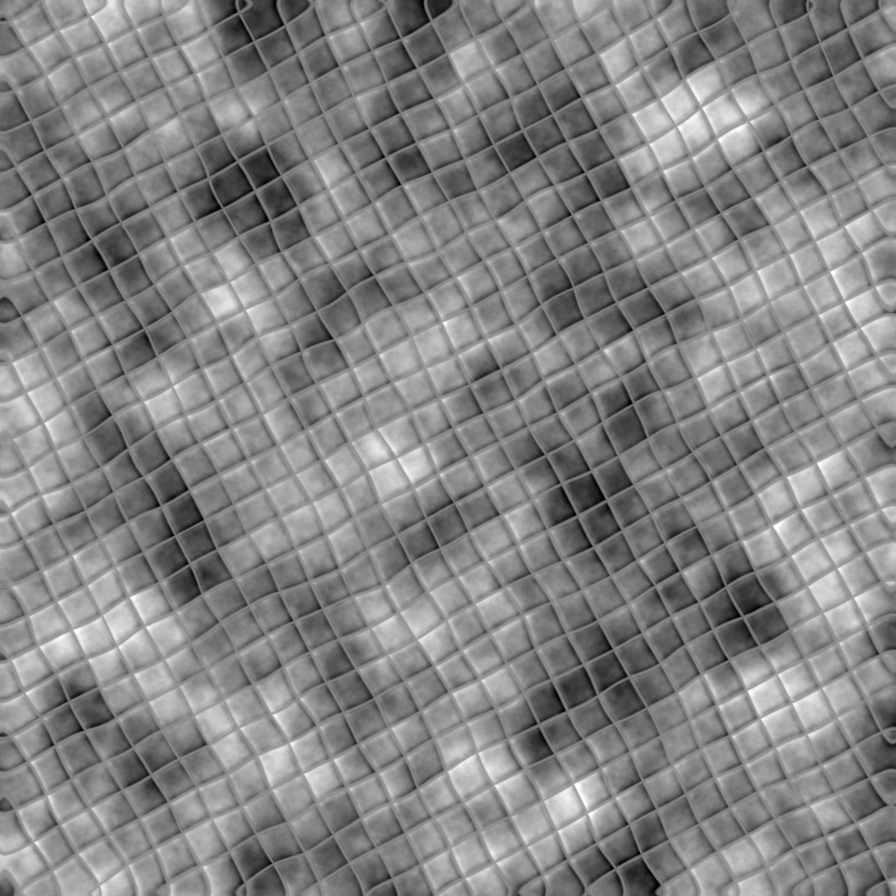
This pattern is drawn by a three.js fragment shader. Its source:

```glsl
// Cloudy grey surface under a tilted net of thin, slightly wavy lines.
// Rotated fractal value noise makes the clouds; a warped grid of square
// cells adds pale lines with shaded flanks that curl at the border.
varying vec2 vUv;

const float TILT = 0.485;                  // radians
const float CELLS = 26.8;                  // cells per canvas width
const vec2 GRID_ORIGIN = vec2(0.4436, 0.4887);
const float CLOUD_SCALE = 11.5;
const float LINE_GREY = 0.56;

float hash(vec2 p) {
  vec3 q = fract(vec3(p.xyx) * 0.1031);
  q += dot(q, q.yzx + 33.33);
  return fract((q.x + q.y) * q.z);
}

float valueNoise(vec2 p) {
  vec2 i = floor(p);
  vec2 f = fract(p);
  f = f * f * (3.0 - 2.0 * f);
  float low = mix(hash(i), hash(i + vec2(1.0, 0.0)), f.x);
  float high = mix(hash(i + vec2(0.0, 1.0)), hash(i + vec2(1.0)), f.x);
  return mix(low, high, f.y);
}

float fbm(vec2 p) {
  float sum = 0.0;
  float total = 0.0;
  float gain = 1.0;
  for (int k = 0; k < 6; k++) {
    sum += gain * valueNoise(p);
    total += gain;
    gain *= 0.57;
    p = p * 2.03 + 17.3;
  }
  return sum / total;
}

vec2 noisePair(vec2 p) {
  return vec2(valueNoise(p), valueNoise(p + 61.7)) - 0.5;
}

vec2 rotate(vec2 p, float angle) {
  float c = cos(angle);
  float s = sin(angle);
  return vec2(c * p.x + s * p.y, c * p.y - s * p.x);
}

// Folds the coordinates inwards in a narrow rim so lines curl at the border.
vec2 curlAtBorder(vec2 uv) {
  vec2 rim = exp(-min(uv, 1.0 - uv) / 0.007);
  float strength = 0.003 + 0.014 * valueNoise(uv * 14.0 + 5.0);
  return uv + sign(0.5 - uv) * rim * strength;
}

// Signed distance to the nearest grid line on each axis, in cells.
vec2 lineOffset(vec2 grid) {
  return fract(grid + 0.5) - 0.5;
}

float band(float offset, float halfWidth, float blur) {
  return 1.0 - smoothstep(halfWidth - blur, halfWidth + blur, abs(offset));
}

// Bright on one flank of a line, dark on the other, peaking at 1.
float flankShade(float offset, float reach) {
  float t = offset / reach;
  return 1.65 * t * exp(-0.5 * t * t);
}

float groove(float offset, float reach) {
  float t = offset / reach;
  return exp(-t * t);
}

void main() {
  vec2 flatPos = rotate(vUv - GRID_ORIGIN, TILT);
  vec2 curledPos = rotate(curlAtBorder(vUv) - GRID_ORIGIN, TILT);

  // Wavy grid
  vec2 grid = curledPos * CELLS;
  grid += 0.22 * noisePair(grid * 0.3 + 40.0);
  grid += 0.18 * noisePair(grid * 0.85 + 90.0);
  vec2 offset = lineOffset(grid);
  vec2 cell = floor(grid);

  // Clouds, shifted a little from cell to cell
  vec2 shift = vec2(hash(cell + 211.0), hash(cell + 307.0)) - 0.5;
  float clouds = fbm(flatPos * CLOUD_SCALE + shift * 0.2 + 70.0);
  float grey = 0.505 + (clouds - 0.5) * 1.17;
  grey += 0.05 * (hash(cell + 401.0) - 0.5);

  // Shaded flanks, their strength varying along the lines
  vec2 relief = 0.06 + 0.1 * (noisePair(grid * 0.6 + 230.0) + 0.5);
  grey += relief.x * flankShade(offset.x, 0.08);
  grey -= relief.y * flankShade(offset.y, 0.08);
  grey -= 0.05 * max(groove(offset.x, 0.13), groove(offset.y, 0.13));

  // Pale lines
  float halfWidth = 0.03 + 0.025 * valueNoise(grid * 0.9 + 150.0);
  float lines = max(band(offset.x, halfWidth, 0.03),
                    band(offset.y, halfWidth, 0.03));
  grey = mix(grey, mix(LINE_GREY, grey, 0.25), lines);

  gl_FragColor = vec4(vec3(clamp(grey, 0.0, 1.0)), 1.0);
}
```
